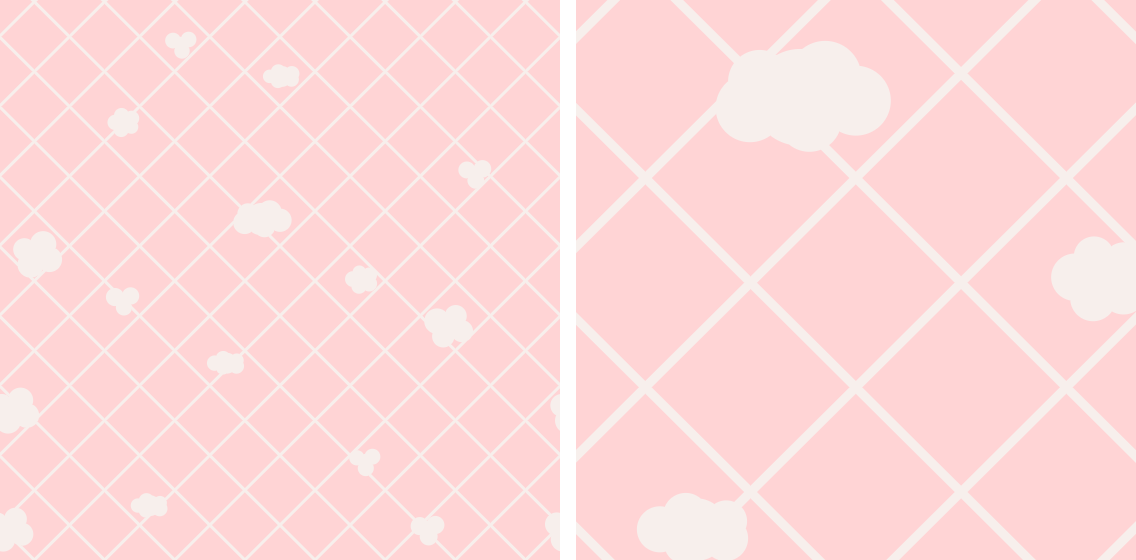
Left: the whole. Right: its middle third, enlarged.
Give the GLSL for this pattern, as a WebGL 1 fragment shader.

```glsl
precision highp float;
// Pink diagonal lattice with cream lines and scattered puffy clouds.

uniform vec2 u_resolution;

const float TAU = 6.28318;
const vec3 PINK = vec3(1.0, 0.83, 0.837);
const vec3 CREAM = vec3(0.97, 0.937, 0.925);
const vec2 CELL = vec2(0.1253, 0.1246);
const vec2 CELL_ORIGIN = vec2(-0.0013, 0.0);
const float LINE_HALF_WIDTH = 0.0027;

float hash(float n) {
  return fract(sin(n * 127.1) * 43758.5453);
}

float isNear(float a, float b) {
  return step(abs(a - b), 0.25);
}

float circle(vec2 p, float radius) {
  return length(p) - radius;
}

// Distance to both families of diagonal lines
float lattice(vec2 p, float halfWidth) {
  vec2 c = (p - CELL_ORIGIN) / CELL;
  vec2 d = abs(fract(vec2(c.x + c.y, c.x - c.y)) - 0.5);
  return min(d.x, d.y) * 0.7071 * CELL.x - halfWidth;
}

// A core circle ringed by evenly spaced lobes of uneven radius
float cloud(vec2 p, float lobes, vec2 ring, float phase, float seed) {
  float d = circle(p, 0.1 + 0.1 * lobes);
  float lobeRadius = 0.42 + 0.03 * (5.0 - lobes);
  for (int i = 0; i < 5; i++) {
    float n = float(i);
    if (n > lobes - 0.5) break;
    float angle = phase + TAU * n / lobes;
    float radius = lobeRadius * mix(0.9, 1.1, hash(seed * 5.0 + n));
    d = min(d, circle(p - ring * vec2(cos(angle), sin(angle)), radius));
  }
  return d;
}

// Staggered five-column scatter with a slow drift; the ends lean left
vec2 cloudCenter(float k, float slot) {
  float drift = 0.034 * sin(0.8 * k - 0.4);
  float lean = 0.1 * step(5.5, abs(slot)) * step(slot, 6.5);
  float x = fract(0.235 + 0.6 * k) + drift - lean;
  float depth = clamp(0.232 + 0.0638 * k + drift, 0.078, 0.945);
  return vec2(x, 1.0 - depth);
}

float cloudField(vec2 p) {
  float d = 1.0;
  for (int i = 0; i < 15; i++) {
    // The first and last clouds skip one step of the sequence
    float slot = float(i) - 7.0;
    float k = slot + 5.0 + step(6.5, abs(slot)) * sign(slot);

    // Size and silhouette
    float big = max(isNear(mod(k, 5.0), 3.0), isNear(abs(k - 4.0), 2.0));
    float flatness = isNear(abs(mod(k, 8.0) - 4.5), 2.5);
    float lobes = mix(5.0 - 2.0 * mod(k, 2.0), 4.0, big);
    lobes = floor(mix(lobes, 5.0, flatness) + 0.5);
    vec2 ring = mix(vec2(0.52, 0.42), vec2(0.7, 0.28), flatness);
    float size = mix(0.031, 0.048, big);

    // Wrap across the canvas border
    vec2 q = fract(p - cloudCenter(k, slot) + 0.5) - 0.5;
    d = min(d, size * cloud(q / size, lobes, ring, 0.61 + 0.5 * big, k + 9.0));
  }
  return d;
}

void main() {
  vec2 p = gl_FragCoord.xy / u_resolution;
  float pixel = 1.0 / min(u_resolution.x, u_resolution.y);
  float d = min(lattice(p, LINE_HALF_WIDTH), cloudField(p));
  float cover = clamp(0.5 - d / pixel, 0.0, 1.0);
  gl_FragColor = vec4(mix(PINK, CREAM, cover), 1.0);
}
```
